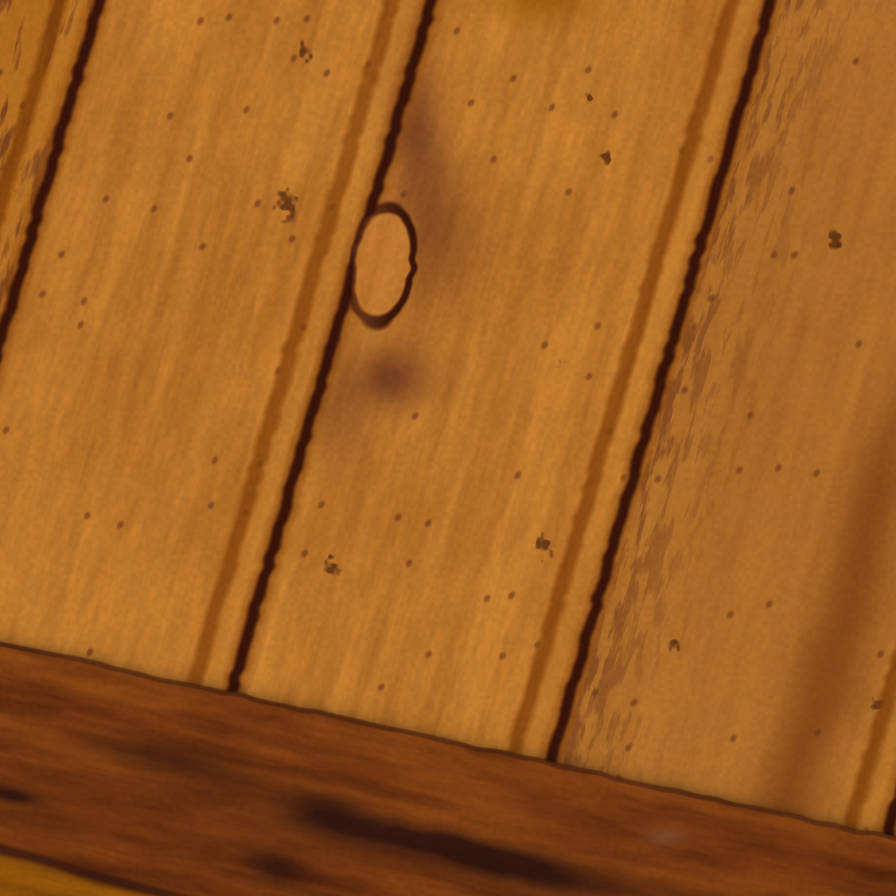
Write a Shadertoy shader that draws this texture.

```glsl
// Slanted varnished pine boards with beaded seams and a knot, above a dark wooden beam.
const float SLANT = 0.29;
const float BEAD_OFFSET = 0.044;
const float SEAM_WIDTH = 0.0065;
const float BEAM_TOP = 0.284;
const float BEAM_SLOPE = 0.219;
const vec3 PINE_LIGHT = vec3(0.76, 0.485, 0.185);
const vec3 PINE_DEEP = vec3(0.64, 0.375, 0.125);
const vec3 BEAD_BROWN = vec3(0.50, 0.25, 0.04);
const vec3 SEAM_DARK = vec3(0.20, 0.065, 0.03);
const vec3 STAIN = vec3(0.40, 0.20, 0.11);
const vec3 BEAM_LIGHT = vec3(0.53, 0.27, 0.08);
const vec3 BEAM_DARK = vec3(0.33, 0.14, 0.05);
const vec3 CHAR_DARK = vec3(0.17, 0.075, 0.055);
const float SEAMS[4] = float[4](0.111, 0.482, 0.861, 1.261);

// Marks: x, y, radius
const vec3 MARKS[10] = vec3[10](
    vec3(0.319, 0.772, 0.013), vec3(0.933, 0.731, 0.009), vec3(0.678, 0.826, 0.006),
    vec3(0.369, 0.369, 0.010), vec3(0.608, 0.390, 0.010), vec3(0.658, 0.894, 0.005),
    vec3(0.341, 0.943, 0.009), vec3(0.980, 0.215, 0.007), vec3(0.752, 0.279, 0.006),
    vec3(0.625, 0.596, 0.005));

float hash(vec2 p) {
    vec3 q = fract(vec3(p.xyx) * 0.1031);
    q += dot(q, q.yzx + 33.33);
    return fract((q.x + q.y) * q.z);
}

float noise(vec2 p) {
    vec2 i = floor(p), f = fract(p);
    f = f * f * (3.0 - 2.0 * f);
    return mix(mix(hash(i), hash(i + vec2(1, 0)), f.x),
               mix(hash(i + vec2(0, 1)), hash(i + vec2(1, 1)), f.x), f.y);
}

float fbm(vec2 p) {
    float sum = 0.0, amp = 0.5;
    for (int i = 0; i < 4; i++) {
        sum += amp * noise(p);
        p = p * 2.03 + 17.1;
        amp *= 0.5;
    }
    return sum / 0.9375;
}

// Soft elliptical patch
float blob(vec2 p, vec2 center, vec2 radius) {
    vec2 d = (p - center) / radius;
    return exp(-dot(d, d));
}

float line(float d, float width) {
    return 1.0 - smoothstep(width * 0.4, width * 1.5, abs(d));
}

vec3 boards(vec2 p) {
    float s = p.x + SLANT * (1.0 - p.y);
    float grain = fbm(vec2(s * 75.0, p.y * 5.0));
    float fleck = fbm(vec2(s * 150.0, p.y * 32.0));
    float cloud = fbm(p * 7.0);
    vec3 col = mix(PINE_DEEP, PINE_LIGHT, clamp(0.62 + 0.9 * (grain - 0.5) + 0.8 * (cloud - 0.5), 0.0, 1.0));
    col *= 0.93 + 0.14 * fleck;

    // Weathering on the far left and right boards
    float left = 1.0 - smoothstep(0.09, 0.13, s);
    float right = smoothstep(0.86, 0.88, s);
    col = mix(col, vec3(0.66, 0.39, 0.08), 0.5 * left);
    col = mix(col, STAIN, left * 0.75 * smoothstep(0.48, 0.66, fleck * 0.5 + grain * 0.5));
    col = mix(col, vec3(0.62, 0.385, 0.15), 0.4 * right);
    float worn = right * exp(-max(s - 0.87, 0.0) * 14.0);
    col = mix(col, STAIN, 0.65 * worn * smoothstep(0.44, 0.7, fleck));

    // Red-brown band, purple stains and a golden patch
    float band = blob(vec2(s + 0.04 * (cloud - 0.5), 0.0), vec2(1.143, 0.0), vec2(0.038, 1.0));
    col = mix(col, vec3(0.49, 0.25, 0.085), 0.8 * band * (1.0 - smoothstep(0.42, 0.72, p.y)));
    float stain = 0.75 * blob(p, vec2(0.485, 0.735), vec2(0.045, 0.075))
        + 0.75 * blob(p, vec2(0.44, 0.58), vec2(0.04, 0.035))
        + 0.6 * blob(p, vec2(0.465, 0.86), vec2(0.03, 0.08))
        + 0.4 * blob(p, vec2(0.38, 0.54), vec2(0.03, 0.07));
    col = mix(col, STAIN, clamp(stain * (0.25 + 1.1 * cloud), 0.0, 0.8));
    col = mix(col, vec3(0.59, 0.34, 0.04), 0.75 * blob(p, vec2(0.605, 1.0), vec2(0.055, 0.025)));

    // Scattered pinholes, then larger marks
    vec2 cell = vec2(s, p.y) * vec2(24.0, 20.0), id = floor(cell);
    vec2 pin = fract(cell) - 0.25 - 0.5 * vec2(hash(id), hash(id + 31.0));
    float pinhole = step(0.78, hash(id + 7.0)) * (1.0 - smoothstep(0.03, 0.13, length(pin)));
    col = mix(col, STAIN, 0.6 * pinhole);
    for (int i = 0; i < 10; i++) {
        vec2 d = (p - MARKS[i].xy) * vec2(1.0, 0.85);
        float r = length(d) / MARKS[i].z + 1.4 * (noise(p * 190.0) - 0.5);
        col = mix(col, vec3(0.30, 0.15, 0.06), 0.75 * (1.0 - smoothstep(0.3, 1.1, r)));
    }

    // Seams with a bead groove to the left of each
    float wobble = 0.004 * (noise(vec2(p.y * 90.0, s * 20.0)) - 0.5);
    for (int i = 0; i < 4; i++) {
        float d = s - SEAMS[i] + wobble;
        float bead = d + BEAD_OFFSET;
        col = mix(col, BEAD_BROWN, line(bead, 0.009) * (0.5 + 0.5 * grain));
        col = mix(col, PINE_LIGHT, 0.35 * line(bead - 0.019, 0.007));
        col = mix(col, BEAD_BROWN, 0.55 * line(d, 0.013));
        col = mix(col, SEAM_DARK, 0.96 * line(d, SEAM_WIDTH));
    }

    // Knot: pale core in a dark rim, heaviest on the right
    vec2 k = p - vec2(0.427, 0.704);
    k.x -= 0.10 * k.y;
    float rim = (length(k / vec2(0.034, 0.066)) - 1.0) * 0.034 + wobble;
    vec3 core = mix(vec3(0.66, 0.39, 0.14), vec3(0.79, 0.50, 0.21), grain);
    col = mix(col, core, 1.0 - smoothstep(-0.003, 0.002, rim));
    float rimWeight = mix(0.65, 0.95, smoothstep(-0.02, 0.02, k.x));
    return mix(col, SEAM_DARK, rimWeight * line(rim, 0.0038));
}

vec3 beam(vec2 p, float depth) {
    vec2 q = vec2(p.x, depth);
    float grain = fbm(q * vec2(9.0, 70.0));
    float cloud = fbm(q * vec2(8.0, 20.0) + 4.0);
    float shade = 0.62 + 1.1 * (grain - 0.5) + 1.0 * (cloud - 0.5) - 1.3 * depth;
    vec3 col = mix(BEAM_DARK, BEAM_LIGHT, clamp(shade, 0.0, 1.0));
    float burn = blob(q, vec2(0.36, 0.115), vec2(0.05, 0.022)) + blob(q, vec2(0.49, 0.12), vec2(0.12, 0.016))
        + blob(q, vec2(0.31, 0.185), vec2(0.035, 0.018)) + 0.7 * blob(q, vec2(0.20, 0.09), vec2(0.08, 0.018))
        + blob(q, vec2(0.01, 0.168), vec2(0.035, 0.008)) + 0.6 * blob(q, vec2(0.60, 0.13), vec2(0.14, 0.018));
    col = mix(col, CHAR_DARK, clamp(burn * (0.1 + 1.5 * cloud), 0.0, 0.9));
    col = mix(col, vec3(0.50, 0.31, 0.22), 0.6 * blob(p, vec2(0.742, 0.067), vec2(0.02, 0.01)));
    // Golden strip below the beam's lower edge
    float strip = 0.052 - 0.27 * p.x - p.y + 0.008 * (cloud - 0.5);
    col = mix(col, CHAR_DARK, 0.6 * line(strip, 0.006));
    return mix(col, vec3(0.52, 0.30, 0.04) * (0.75 + 0.5 * grain), smoothstep(0.0, 0.012, strip));
}

void mainImage(out vec4 fragColor, in vec2 fragCoord) {
    vec2 p = fragCoord / iResolution.xy;
    float depth = BEAM_TOP - BEAM_SLOPE * p.x - p.y + 0.004 * (noise(p * 45.0) - 0.5);
    vec3 col = boards(p);
    col *= 1.0 - 0.3 * exp(-abs(depth) * 130.0);
    col = mix(col, beam(p, depth), smoothstep(-0.002, 0.003, depth));
    col = mix(col, CHAR_DARK, 0.45 * line(depth - 0.002, 0.003));
    col *= 0.97 + 0.06 * noise(p * 230.0);
    fragColor = vec4(col, 1.0);
}
```
